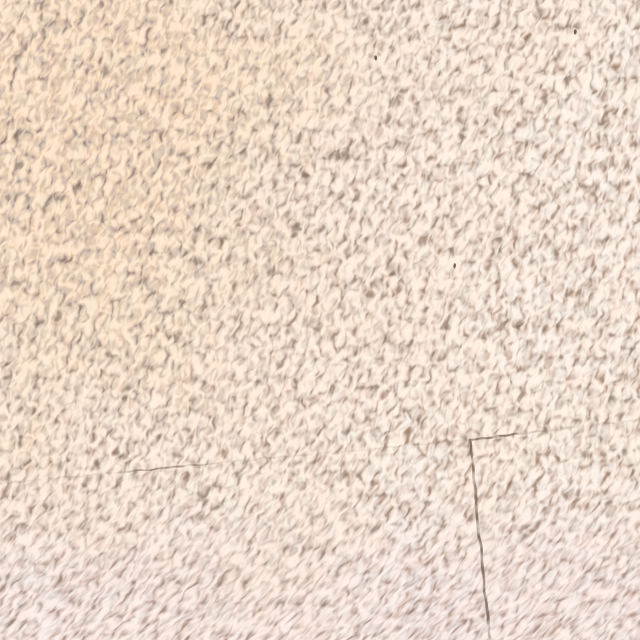
Write a Shadertoy shader that draws this texture.

```glsl
// Pale granite slabs: leaning fine grain, a warm glow at upper left and thin joints.

const vec3 LIGHT_COOL = vec3(0.985, 0.930, 0.885);
const vec3 LIGHT_WARM = vec3(0.980, 0.885, 0.785);
const vec3 MID_COOL   = vec3(0.910, 0.850, 0.805);
const vec3 MID_WARM   = vec3(0.900, 0.800, 0.695);
const vec3 SHADE      = vec3(0.835, 0.755, 0.700);
const vec3 DARK       = vec3(0.720, 0.635, 0.570);
const vec3 JOINT      = vec3(0.430, 0.360, 0.300);
const vec3 SPECK      = vec3(0.270, 0.200, 0.140);

float hash(vec2 p) {
    vec3 q = fract(vec3(p.xyx) * 0.1031);
    q += dot(q, q.yzx + 33.33);
    return fract((q.x + q.y) * q.z);
}

vec2 gradient(vec2 cell) {
    float angle = 6.2832 * hash(cell);
    return vec2(cos(angle), sin(angle));
}

float gradientNoise(vec2 p) {
    vec2 i = floor(p), f = p - i;
    vec2 w = f * f * f * (f * (f * 6.0 - 15.0) + 10.0);
    vec2 e = vec2(1.0, 0.0);
    float low  = mix(dot(gradient(i), f), dot(gradient(i + e), f - e), w.x);
    float high = mix(dot(gradient(i + e.yx), f - e.yx),
                     dot(gradient(i + e.xx), f - e.xx), w.x);
    return mix(low, high, w.y);
}

// Shear upright grain to the right, more strongly near the bottom.
vec2 leanGrain(vec2 uv) {
    float below = max(0.3 - uv.y, 0.0);
    return vec2(uv.x - 0.25 * uv.y + 0.9 * below * below, uv.y);
}

// Sum of stretched octaves, scaled to roughly unit deviation.
float grain(vec2 p) {
    vec2 bend = vec2(gradientNoise(p * 60.0 + 11.0), gradientNoise(p * 60.0 + 47.0));
    p += 0.006 * bend;
    float sum = gradientNoise(p * vec2(98.0, 60.0) + 5.0);
    sum += 0.65 * gradientNoise(p * vec2(180.0, 112.0) + 71.3);
    sum += 0.40 * gradientNoise(p * vec2(47.0, 34.0) + 133.7);
    sum += 0.20 * gradientNoise(p * 15.0 + 207.1);
    return 3.5 * sum;
}

vec3 stoneColour(float tone, float warmth) {
    vec3 light = mix(LIGHT_COOL, LIGHT_WARM, warmth);
    vec3 mid = mix(MID_COOL, MID_WARM, warmth);
    vec3 c = mix(DARK, SHADE, clamp((tone + 1.9) / 0.75, 0.0, 1.0));
    c = mix(c, mid, clamp((tone + 1.15) / 0.8, 0.0, 1.0));
    c = mix(c, light, clamp((tone + 0.35) / 1.1, 0.0, 1.0));
    c += 0.022 * clamp(tone - 0.75, 0.0, 1.2);
    return c - 0.10 * clamp(-1.9 - tone, 0.0, 1.5);
}

float segmentDistance(vec2 p, vec2 a, vec2 b) {
    vec2 ab = b - a;
    return length(p - a - ab * clamp(dot(p - a, ab) / dot(ab, ab), 0.0, 1.0));
}

float stroke(float dist, float halfWidth, float blur) {
    return 1.0 - smoothstep(halfWidth - blur, halfWidth + blur, dist);
}

// Rare dark mineral flecks, at most one in each cell.
float flecks(vec2 p, float cells, float blur) {
    vec2 cell = floor(p * cells);
    vec2 centre = cell + 0.25 + 0.5 * vec2(hash(cell + 3.1), hash(cell + 8.7));
    float dist = length((p - centre / cells) * vec2(1.4, 0.8));
    float present = step(0.93, hash(cell + 19.0));
    return present * stroke(dist, 0.0028, blur);
}

void mainImage(out vec4 fragColor, in vec2 fragCoord) {
    vec2 uv = fragCoord / iResolution.xy;
    float blur = max(0.0012, 0.7 / iResolution.y);
    vec2 leaned = leanGrain(uv);

    // Broad light: warm corner, cooler floor, gentle mottling
    vec2 fromGlow = (uv - vec2(0.12, 0.78)) * vec2(1.0, 0.85);
    float mottle = gradientNoise(uv * 5.0 + 31.0);
    float warmth = 1.15 * exp(-7.0 * dot(fromGlow, fromGlow)) + 0.35 * mottle + 0.06;
    warmth = clamp(warmth, 0.0, 1.0);
    float floorFade = 1.0 - smoothstep(0.08, 0.30, uv.y);

    // Grain
    float tone = grain(leaned) * mix(1.0, 0.85, floorFade) + 0.25 * mottle;
    vec3 colour = stoneColour(tone, warmth);
    float tint = gradientNoise(leaned * vec2(50.0, 36.0) + 300.0);
    colour += 0.03 * tint * vec3(0.6, -0.3, -0.7);
    colour += 0.012 * floorFade * vec3(-0.5, -0.6, 1.0);

    // Joints between slabs, broken up by noise
    vec2 corner = vec2(0.735, 0.313);
    vec2 p = uv + 0.003 * vec2(gradientNoise(uv * 45.0), gradientNoise(uv * 45.0 + 60.0));
    float wear = clamp(0.75 + 1.2 * gradientNoise(uv * 70.0 + 90.0), 0.3, 1.0);
    float leftJoint = segmentDistance(p, vec2(-0.02, 0.243), corner);
    float rightJoint = segmentDistance(p, corner, vec2(1.02, 0.347));
    float uprightJoint = segmentDistance(p, corner, vec2(0.767, -0.02));
    float leftInk = 0.12 + 0.45 * smoothstep(0.16, 0.22, uv.x) * (1.0 - smoothstep(0.28, 0.36, uv.x));
    float rightInk = mix(0.75, 0.15, smoothstep(0.78, 0.86, uv.x));
    float ink = max(leftInk * stroke(leftJoint, 0.0014, blur),
                    rightInk * stroke(rightJoint, 0.0016, blur));
    ink = max(ink, 0.8 * stroke(uprightJoint, 0.0020, blur));
    float litEdge = stroke(segmentDistance(p, corner + vec2(0.012, -0.012), vec2(0.779, -0.02)), 0.006, 0.006);
    colour = mix(colour, LIGHT_COOL, 0.35 * litEdge);
    colour = mix(colour, JOINT, ink * wear);

    // Flecks
    colour = mix(colour, SPECK, 0.75 * flecks(p, 6.0, blur));
    fragColor = vec4(clamp(colour, 0.0, 1.0), 1.0);
}
```
